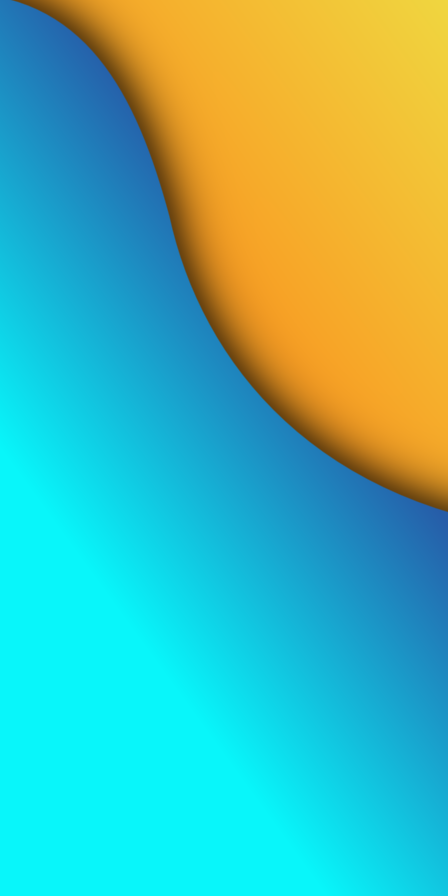
This background is drawn by a Shadertoy shader. Its source:

```glsl
// An amber sheet with a shaded rim flows in an S-curve over a blue-to-cyan field.
// The rim is two cubic Bezier arcs, measured as a signed distance to short chords;
// both surfaces are linear ramps along one shared diagonal axis.

const int CHORDS = 32;

const vec3 DEEP_BLUE   = vec3(0.15, 0.365, 0.66);
const vec3 BRIGHT_CYAN = vec3(0.03, 0.965, 0.98);
const vec3 ORANGE      = vec3(0.975, 0.62, 0.14);
const vec3 YELLOW      = vec3(0.94, 0.84, 0.25);

const vec2 RAMP_AXIS      = vec2(-0.81, -0.59);
const float RIM_WIDTH     = 0.055;
const float RIM_DARKNESS  = 0.58;

vec2 cubicBezier(vec2 a, vec2 b, vec2 c, vec2 d, float t) {
    float s = 1.0 - t;
    return s * s * s * a + 3.0 * s * s * t * b + 3.0 * s * t * t * c + t * t * t * d;
}

// Signed distance to a chord, positive on its left side
float chordDistance(vec2 p, vec2 a, vec2 b) {
    vec2 ab = b - a;
    vec2 ap = p - a;
    float h = clamp(dot(ap, ab) / dot(ab, ab), 0.0, 1.0);
    float side = ab.x * ap.y - ab.y * ap.x;
    return length(ap - h * ab) * (side < 0.0 ? -1.0 : 1.0);
}

// Signed distance to an arc over the parameter span t0..t1
float arcDistance(vec2 p, vec2 a, vec2 b, vec2 c, vec2 d, float t0, float t1) {
    float nearest = 1e3;
    vec2 from = cubicBezier(a, b, c, d, t0);
    for (int i = 1; i <= CHORDS; i++) {
        float t = mix(t0, t1, float(i) / float(CHORDS));
        vec2 to = cubicBezier(a, b, c, d, t);
        float dist = chordDistance(p, from, to);
        if (abs(dist) < abs(nearest)) nearest = dist;
        from = to;
    }
    return nearest;
}

// Distance into the sheet; both arcs run on past the canvas edges
float sheetDistance(vec2 p) {
    vec2 joint = vec2(0.378, 1.518);
    float upper = arcDistance(p, vec2(0.026, 2.0), vec2(0.229, 1.943),
                              vec2(0.318, 1.740), joint, -0.2, 1.0);
    float lower = arcDistance(p, joint, vec2(0.4375, 1.245),
                              vec2(0.625, 0.971), vec2(1.0, 0.857), 0.0, 1.2);
    return abs(upper) < abs(lower) ? upper : lower;
}

vec3 ramp(vec3 start, vec3 end, float x0, float x1, float x) {
    return mix(start, end, clamp((x - x0) / (x1 - x0), 0.0, 1.0));
}

// Brightness that falls off softly toward the sheet's rim
float rimShade(float depth) {
    return 1.0 - RIM_DARKNESS * exp(-pow(max(depth, 0.0) / RIM_WIDTH, 1.4));
}

void mainImage(out vec4 fragColor, in vec2 fragCoord) {
    // Canvas is 1 wide and 2 high
    vec2 p = fragCoord / iResolution.xy * vec2(1.0, 2.0);
    float along = dot(p - vec2(0.0, 2.0), RAMP_AXIS);
    float depth = sheetDistance(p);

    vec3 field = ramp(DEEP_BLUE, BRIGHT_CYAN, -0.12, 0.59, along);
    vec3 sheet = ramp(ORANGE, YELLOW, -0.05, -0.81, along) * rimShade(depth);

    float pixel = 1.0 / iResolution.x;
    float coverage = smoothstep(-pixel, pixel, depth);
    fragColor = vec4(mix(field, sheet, coverage), 1.0);
}
```
